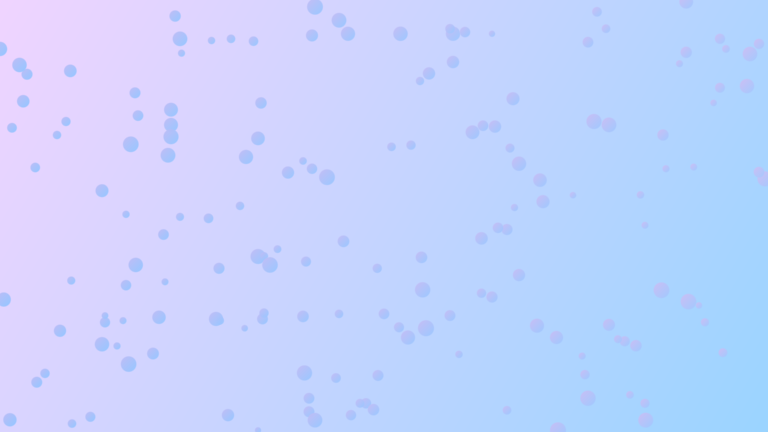
Write a Shadertoy shader that draws this background.

```glsl
// Small soft spheres scattered over a pale pink-to-sky-blue gradient.
// Each sphere gets a hashed centre and radius, a diagonal lilac-to-blue shade
// and a smooth rim; its base tint runs opposite to the backdrop.

const int SPHERE_COUNT = 160;
const float MIN_RADIUS = 0.007;   // in canvas heights
const float MAX_RADIUS = 0.0185;

float hash(float n) {
    return fract(sin(n * 12.9898 + 4.137) * 43758.5453);
}

// Backdrop: only red varies, falling to the right and downwards.
vec3 backdrop(vec2 uv) {
    float red = 0.94 - 0.25 * uv.x - 0.085 * (1.0 - uv.y);
    return vec3(red, 0.83, 1.0);
}

// Sphere colour: offset is the position inside the sphere in radii,
// across is the sphere's place from left (0) to right (1).
vec3 sphereColor(vec2 offset, float across) {
    vec3 base = mix(vec3(0.645, 0.755, 0.985), vec3(0.725, 0.765, 0.975), across);
    float shade = clamp(dot(offset, vec2(0.7071, -0.7071)), -1.0, 1.0);
    return base + shade * vec3(-0.06, 0.015, 0.015);
}

// Lays one sphere over the colour below it.
vec3 addSphere(vec3 below, vec2 p, vec2 center, float radius, float across, float blur) {
    vec2 offset = (p - center) / radius;
    float cover = 1.0 - smoothstep(-blur, blur, length(p - center) - radius);
    return mix(below, sphereColor(offset, across), cover * 0.95);
}

void mainImage(out vec4 fragColor, in vec2 fragCoord) {
    vec2 uv = fragCoord / iResolution.xy;
    float aspect = iResolution.x / iResolution.y;
    vec2 p = vec2(uv.x * aspect, uv.y);
    float blur = max(0.0022, 0.75 / iResolution.y);

    vec3 color = backdrop(uv);
    for (int i = 0; i < SPHERE_COUNT; i++) {
        float seed = float(i) * 3.0 + 1.0;
        vec2 place = vec2(hash(seed), hash(seed + 1.0));
        float radius = mix(MIN_RADIUS, MAX_RADIUS, hash(seed + 2.0));
        vec2 center = vec2(place.x * aspect, place.y);
        color = addSphere(color, p, center, radius, place.x, blur);
    }
    fragColor = vec4(color, 1.0);
}
```
